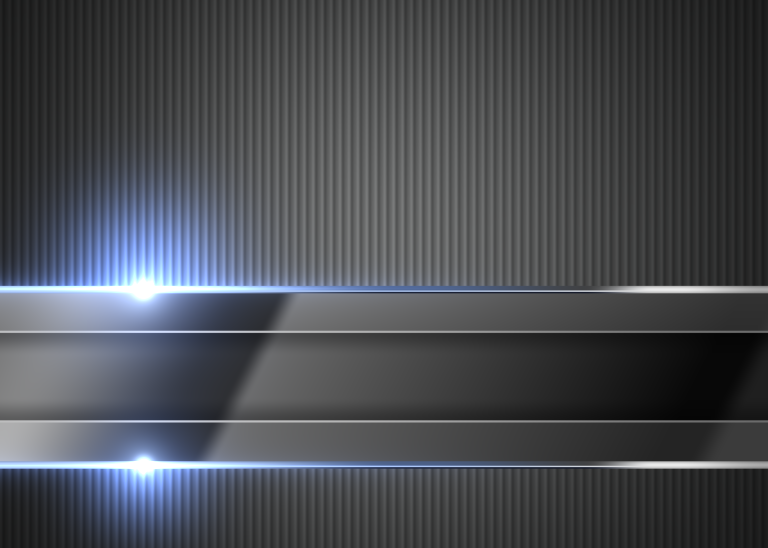
Write a Shadertoy shader that draws this background.

```glsl
// Dark ribbed metal wall crossed by a glossy slanted-reflection panel.
// Chrome rails edge the panel, each carrying a blue flare; everything is
// layered from gradients, soft bands and Gaussian glows.
#define RIB_COUNT 86.0
#define RIB_DEPTH 0.17
#define RAIL_TOP 0.4715
#define RAIL_LOW 0.1515
#define RAIL_HALF 0.0068
#define SEAM_TOP 0.3945
#define SEAM_LOW 0.2310
#define SLANT 0.369
#define FLARE_X 0.1875
#define GLOW_BLUE vec3(0.28, 0.43, 0.82)

// Antialiased step and band along the vertical axis.
float above(float y, float edge) {
    float soft = 0.75 / iResolution.y;
    return smoothstep(edge - soft, edge + soft, y);
}

float band(float y, float low, float high) {
    return above(y, low) * (1.0 - above(y, high));
}

// Vertical ribs, with a mean value of one.
float ribProfile(float x) {
    float phase = 6.2831853 * x * RIB_COUNT;
    return 1.0 + RIB_DEPTH * (cos(phase) + 0.3 * sin(2.0 * phase));
}

vec3 wall(vec2 uv) {
    vec2 d = uv - vec2(0.49, 0.53);
    float light = 0.07 + 0.34 * exp(-6.0 * d.x * d.x - 2.6 * d.y * d.y);
    return vec3(light * ribProfile(uv.x)) * vec3(0.99, 1.0, 1.0);
}

// Reflection tones: left highlight, start and end of the right-hand ramp.
float gloss(float s, vec3 tones) {
    float left = mix(tones.x, 0.17, smoothstep(0.10, 0.32, s));
    left *= 1.0 - 0.12 * smoothstep(0.10, 0.0, s);
    float right = mix(tones.y, tones.z, clamp((s - 0.39) / 0.58, 0.0, 1.0));
    float shade = mix(left, right, smoothstep(0.365, 0.398, s));
    return shade + 0.09 * smoothstep(1.01, 1.05, s);
}

vec3 panel(vec2 uv) {
    float s = uv.x + SLANT * (RAIL_TOP - uv.y);
    float upper = gloss(s, vec3(0.58, 0.48, 0.19));
    float centre = gloss(s, vec3(0.52, 0.42, 0.03));
    float lower = gloss(s, vec3(0.68, 0.43, 0.14));

    // The recessed centre darkens towards both seams.
    float inset = min(SEAM_TOP - uv.y, uv.y - SEAM_LOW);
    centre *= 0.68 + 0.32 * smoothstep(0.0, 0.045, inset);
    upper *= 0.92 + 1.6 * (uv.y - SEAM_TOP);

    float shade = mix(lower, centre, above(uv.y, SEAM_LOW));
    shade = mix(shade, upper, above(uv.y, SEAM_TOP));

    // Thin bright seams.
    float seams = band(uv.y, SEAM_TOP - 0.002, SEAM_TOP + 0.002)
                + band(uv.y, SEAM_LOW - 0.002, SEAM_LOW + 0.002);
    float seamTone = mix(0.74, 0.42, smoothstep(0.3, 1.0, uv.x));
    return vec3(mix(shade, seamTone, seams));
}

// Chrome rail whose upper half turns to dark steel along the middle.
vec3 chrome(float x, float t) {
    float steel = smoothstep(0.26, 0.52, x) * (1.0 - smoothstep(0.76, 0.85, x));
    vec3 bright = mix(vec3(0.68, 0.77, 0.92), vec3(0.92), smoothstep(0.5, 0.87, x));
    bright *= 1.0 - 0.28 * smoothstep(0.88, 1.0, x);
    bright *= 0.82 + 0.18 * cos(t * 2.0);
    vec3 dark = mix(vec3(0.28, 0.35, 0.48), vec3(0.25), smoothstep(0.55, 0.8, x));
    vec3 color = mix(bright, dark, steel * smoothstep(-0.45, 0.0, t));
    float underside = smoothstep(-0.45, -0.75, t);
    return mix(color, vec3(0.09, 0.11, 0.17), underside * steel);
}

// Blue halo, haze hugging the rail, narrow streak and white core.
vec3 flare(vec2 uv, float railY, float radius, float halo, float texture1) {
    vec2 d = uv - vec2(FLARE_X, railY);
    d.x *= iResolution.x / iResolution.y;
    float r2 = dot(d, d);
    float reach = 1.0 - smoothstep(0.15, 0.78, uv.x);
    float haze = 0.55 * reach * exp(-abs(d.y) / 0.020);
    float glow = halo * exp(-r2 / (2.0 * radius * radius));
    vec3 light = GLOW_BLUE * (glow + haze * halo) * texture1;
    float streak = exp(-abs(d.x) / 0.09 - abs(d.y) / 0.004);
    float core = exp(-r2 / 0.00022) + 0.3 * exp(-r2 / 0.0018);
    return light + vec3(0.75, 0.87, 1.0) * (0.5 * streak + core);
}

void mainImage(out vec4 fragColor, in vec2 fragCoord) {
    vec2 uv = fragCoord / iResolution.xy;

    // Wall and panel.
    float inside = band(uv.y, RAIL_LOW, RAIL_TOP);
    vec3 color = mix(wall(uv), panel(uv), inside);

    // Rails.
    float railY = uv.y > 0.5 * (RAIL_TOP + RAIL_LOW) ? RAIL_TOP : RAIL_LOW;
    float rail = band(uv.y, railY - RAIL_HALF, railY + RAIL_HALF);
    color = mix(color, chrome(uv.x, (uv.y - railY) / RAIL_HALF), rail);

    // Flares: strong on the ribs, faint on the panel.
    float ribLight = mix(ribProfile(uv.x), 1.0, max(inside, rail));
    float halo = mix(1.0, 0.42, inside);
    color += flare(uv, RAIL_TOP, 0.105, halo, ribLight);
    color += flare(uv, RAIL_LOW, 0.075, halo * 0.85, ribLight);

    fragColor = vec4(clamp(color, 0.0, 1.0), 1.0);
}
```
